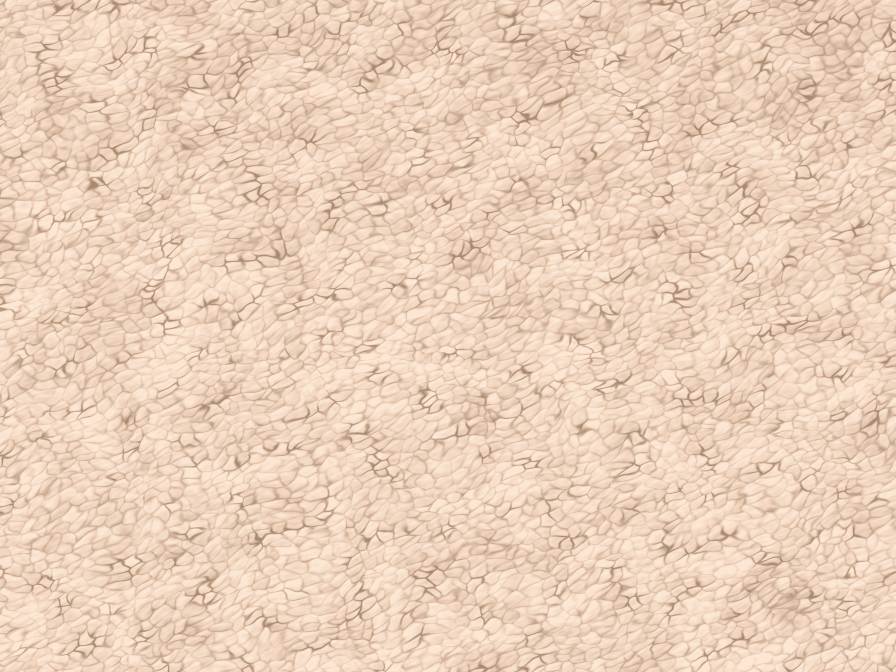
Give the GLSL for this texture, as a WebGL 2 fragment shader.

```glsl
#version 300 es
precision highp float;

#define TUFT_SIZE 0.0135    // tuft thickness, in canvas heights
#define TUFT_STRETCH 1.7    // length over thickness
#define LEAN 0.42           // tuft direction in radians
#define WARP 0.55           // irregularity of the tuft outlines
#define GAP_WIDTH 0.32      // soft gap between tufts, in cells
#define GAP_DEPTH 0.32
#define PIT_DEPTH 0.40
#define RELIEF 0.22         // light from the upper left
#define TINT_SPREAD 0.20
#define FIBRE 0.26
#define BASE_TONE 0.86

uniform vec2 u_resolution;
out vec4 fragColor;

vec2 hash2(vec2 p) {
    vec3 q = fract(p.xyx * vec3(0.1031, 0.1030, 0.0973));
    q += dot(q, q.yzx + 33.33);
    return fract((q.xx + q.yz) * q.zy);
}

float cornerSlope(vec2 cell, vec2 offset) {
    float angle = 6.2832 * hash2(cell + 71.0).x;
    return dot(vec2(cos(angle), sin(angle)), offset);
}

float gradientNoise(vec2 p) {
    vec2 i = floor(p), f = p - i;
    vec2 u = f * f * f * (f * (f * 6.0 - 15.0) + 10.0);
    vec2 e = vec2(1.0, 0.0);
    float low = mix(cornerSlope(i, f), cornerSlope(i + e, f - e), u.x);
    float high = mix(cornerSlope(i + e.yx, f - e.yx), cornerSlope(i + 1.0, f - 1.0), u.x);
    return mix(low, high, u.y);
}

// Nearest tuft: offset from its centre (xy), gap distance (z), random tint (w)
vec4 nearestTuft(vec2 p) {
    vec2 cell = floor(p), nearestOffset = vec2(0.0);
    float first = 9.0, second = 9.0, tint = 0.0;
    for (int y = -1; y <= 1; y++) {
        for (int x = -1; x <= 1; x++) {
            vec2 id = cell + vec2(x, y);
            vec2 offset = p - id - 0.1 - 0.8 * hash2(id);
            float d = length(offset);
            if (d < first) {
                second = first;
                first = d;
                nearestOffset = offset;
                tint = hash2(id + 19.0).y;
            } else {
                second = min(second, d);
            }
        }
    }
    return vec4(nearestOffset, second - first, tint);
}

float pileTone(vec2 uv) {
    // Lean the pile, with a slow drift in direction
    float angle = LEAN + 0.25 * gradientNoise(uv * 5.0 + 3.0);
    vec2 drift = 0.02 * vec2(gradientNoise(uv * 9.0), gradientNoise(uv * 9.0 + 40.0));
    float c = cos(LEAN), s = sin(LEAN);
    vec2 along = mat2(c, -s, s, c) * (uv + drift);
    along.y -= 0.02 * sin(angle - LEAN);
    vec2 p = along / (TUFT_SIZE * vec2(TUFT_STRETCH, 1.0)) + 200.0;
    vec2 warp = vec2(gradientNoise(p * 0.9), gradientNoise(p * 0.9 + 57.0));
    vec4 tuft = nearestTuft(p + WARP * warp);

    // Gaps, deepening into occasional dark pits
    float gap = 1.0 - smoothstep(0.0, GAP_WIDTH, tuft.z);
    float openness = gradientNoise(p * 0.45 + 91.0);
    float tone = BASE_TONE - GAP_DEPTH * gap * (1.0 + 1.2 * openness);
    tone -= PIT_DEPTH * gap * gap * smoothstep(0.12, 0.45, openness);

    // Rounded light, tint of each tuft and fine fibres
    tone += RELIEF * tuft.y + TINT_SPREAD * (tuft.w - 0.5);
    tone += FIBRE * gradientNoise(p * vec2(1.6, 2.6) + 13.0);

    // Clumps, broad mottling and a shaded upper edge
    tone += 0.22 * gradientNoise(p * 0.3 + 27.0);
    tone += 0.14 * gradientNoise(along * vec2(5.0, 11.0) + 60.0);
    float upper = smoothstep(0.45, 1.05, uv.y);
    tone -= upper * (0.06 + 0.08 * smoothstep(0.8, 1.4, uv.x));
    return clamp(tone, 0.0, 1.0);
}

vec3 woolColour(float tone) {
    vec3 shadow = vec3(0.66, 0.54, 0.44);
    vec3 wool = vec3(0.935, 0.82, 0.73);
    vec3 highlight = vec3(0.985, 0.905, 0.83);
    vec3 dark = mix(shadow, wool, min(tone / 0.7, 1.0));
    return mix(dark, highlight, max(tone - 0.7, 0.0) / 0.3);
}

void main() {
    // Four samples per pixel keep the fine pile smooth
    vec3 colour = vec3(0.0);
    for (int i = 0; i < 4; i++) {
        vec2 shift = vec2(i % 2, i / 2) * 0.5 - 0.25;
        vec2 uv = (gl_FragCoord.xy + shift) / u_resolution.y;
        colour += 0.25 * woolColour(pileTone(uv));
    }
    fragColor = vec4(colour, 1.0);
}
```
